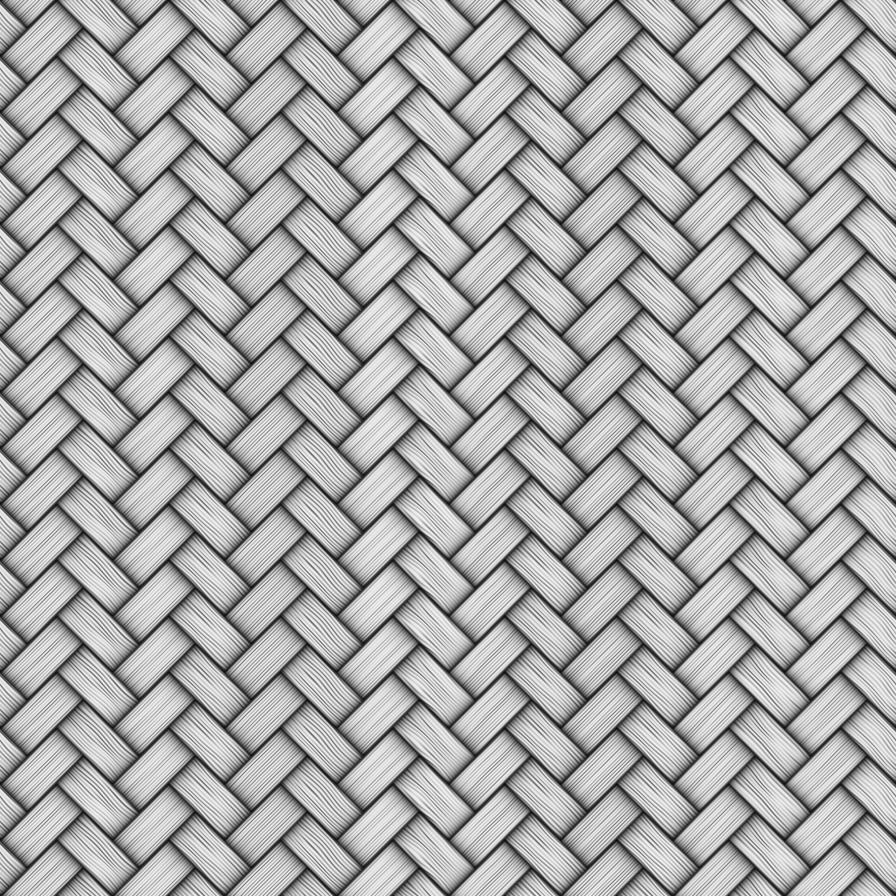
Reproduce this pattern procedurally as a Shadertoy shader.

```glsl
const float ROWS = 16.0;      // weave repeats up the canvas; half as many across
const int SAMPLES = 4;        // supersampling grid per axis

float hash(vec2 p) {
    vec3 q = fract(vec3(p.xyx) * 0.1031);
    q += dot(q, q.yzx + 33.33);
    return fract((q.x + q.y) * q.z);
}

float valueNoise(vec2 p) {
    vec2 cell = floor(p);
    vec2 f = fract(p);
    f = f * f * (3.0 - 2.0 * f);
    float low = mix(hash(cell), hash(cell + vec2(1.0, 0.0)), f.x);
    float high = mix(hash(cell + vec2(0.0, 1.0)), hash(cell + vec2(1.0, 1.0)), f.x);
    return mix(low, high, f.y);
}

// Strip coordinates: x along (0..2), y across (0..1); id wraps over the canvas
void herringbone(vec2 p, out vec2 strip, out vec2 id, out float falling) {
    vec2 diagonal = vec2(p.x + p.y, p.x - p.y);
    vec2 cell = floor(diagonal);
    vec2 f = diagonal - cell;
    float phase = mod(cell.x + cell.y, 4.0);
    falling = step(1.5, phase);
    float segment = phase - 2.0 * falling;
    strip = mix(f, f.yx, falling) + vec2(segment, 0.0);
    cell -= segment * mix(vec2(1.0, 0.0), vec2(0.0, 1.0), falling);
    id = mod(0.5 * vec2(cell.x + cell.y, cell.x - cell.y), ROWS);
}

// Evenly spaced fibres whose darkness fades in and out along their length
float fibres(vec2 strip, float seed, float count, float fadeRate, float drift) {
    float bend = drift * (valueNoise(vec2(strip.x * 1.3, strip.y * 3.0) + seed) - 0.5);
    float position = (strip.y + bend) * count;
    float line = floor(position);
    float profile = 0.5 - 0.5 * cos(6.28318 * (position - line));
    float strength = valueNoise(vec2(strip.x * fadeRate + seed, line + seed + 20.0));
    return smoothstep(0.25, 1.0, profile) * mix(0.15, 1.0, strength);
}

// Narrow dark seams along the sides, long soft shadow where the ends pass under
float edgeShade(vec2 strip) {
    float side = min(strip.y, 1.0 - strip.y) / 0.05;
    float end = min(strip.x, 2.0 - strip.x) / 0.13;
    return (1.0 - 0.9 * exp(-side * side)) * (1.0 - 0.8 * exp(-end));
}

float weave(vec2 uv) {
    vec2 strip, id;
    float falling;
    herringbone(uv * ROWS, strip, id, falling);
    float seed = floor(90.0 * hash(vec2(id.x, 7.0)));
    float fine = fibres(strip, seed, 15.0, 0.8, 0.02);
    float coarse = fibres(strip, seed, 12.0, 1.6, 0.1);
    float grain = mix(0.55 * fine, 0.62 * coarse, falling);
    float tone = 0.93 + 0.02 * (hash(id + 17.0) - 0.5);
    return 0.03 + 0.97 * tone * (1.0 - grain) * edgeShade(strip);
}

void mainImage(out vec4 fragColor, in vec2 fragCoord) {
    float gray = 0.0;
    for (int y = 0; y < SAMPLES; y++) {
        for (int x = 0; x < SAMPLES; x++) {
            vec2 offset = (vec2(x, y) + 0.5) / float(SAMPLES) - 0.5;
            gray += weave((fragCoord + offset) / iResolution.xy);
        }
    }
    gray /= float(SAMPLES * SAMPLES);
    fragColor = vec4(vec3(clamp(gray, 0.0, 1.0)), 1.0);
}
```
